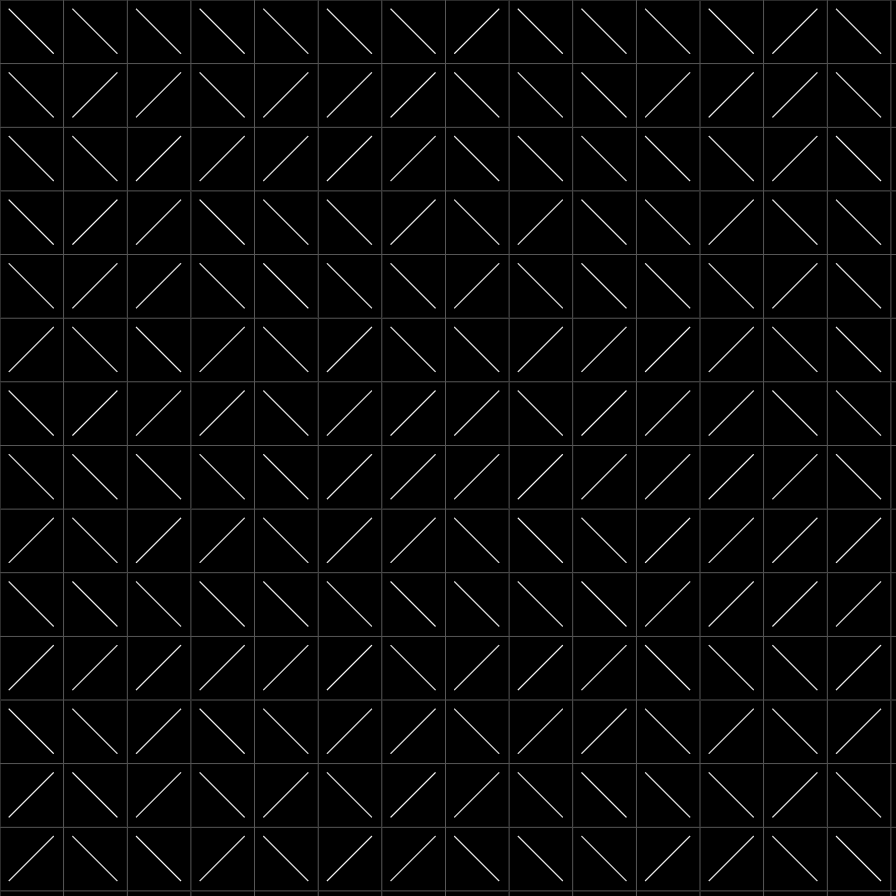
Reproduce this pattern procedurally as a WebGL 2 fragment shader.

```glsl
#version 300 es
precision highp float;

uniform vec2 u_resolution;
out vec4 fragColor;

const float CELLS_ACROSS = 14.08;      // 14 whole cells plus a thin remainder
const float GRID_WIDTH = 0.0009;       // widths as shares of the canvas height
const float STROKE_WIDTH = 0.00124;
const float STROKE_START = 0.144;      // stroke extent within a cell
const float STROKE_END = 0.838;
const float FALLING_SHARE = 0.52;
const float GRID_FILTER = 1.0;         // filter widths in pixels
const float STROKE_FILTER = 1.15;
const vec3 BACKGROUND = vec3(0.0);
const vec3 GRID_COLOR = vec3(0.42);
const vec3 STROKE_COLOR = vec3(1.0);

float hash(vec2 cell) {
    return fract(sin(dot(cell, vec2(127.1, 311.7))) * 43758.55);
}

float segmentDistance(vec2 p, vec2 a, vec2 b) {
    vec2 ab = b - a;
    float t = clamp(dot(p - a, ab) / dot(ab, ab), 0.0, 1.0);
    return length(p - a - ab * t);
}

// Box-filtered coverage, which keeps the weight of lines thinner than a pixel
float lineCoverage(float dist, float width, float blur) {
    float upper = min(dist + 0.5 * width, 0.5 * blur);
    float lower = max(dist - 0.5 * width, -0.5 * blur);
    return clamp((upper - lower) / blur, 0.0, 1.0);
}

// Grid lines are centred on the cell borders, so the canvas cuts the first ones
float gridDistance(vec2 local) {
    vec2 toEdge = min(local, 1.0 - local);
    return min(toEdge.x, toEdge.y);
}

// Each cell tosses a coin for a falling or a rising diagonal
float diagonalDistance(vec2 local, vec2 cell, float fallingShare) {
    bool falling = hash(cell) < fallingShare;
    vec2 a = vec2(STROKE_START, falling ? STROKE_START : STROKE_END);
    vec2 b = vec2(STROKE_END, falling ? STROKE_END : STROKE_START);
    return segmentDistance(local, a, b);
}

void main() {
    // Cells are laid out from the top left corner
    vec2 fromTopLeft = vec2(gl_FragCoord.x, u_resolution.y - gl_FragCoord.y);
    vec2 p = fromTopLeft / u_resolution.y * CELLS_ACROSS;
    vec2 cell = floor(p);
    vec2 local = fract(p);
    float pixel = CELLS_ACROSS / u_resolution.y;

    float grid = lineCoverage(gridDistance(local),
                              GRID_WIDTH * CELLS_ACROSS, GRID_FILTER * pixel);
    float stroke = lineCoverage(diagonalDistance(local, cell, FALLING_SHARE),
                                STROKE_WIDTH * CELLS_ACROSS, STROKE_FILTER * pixel);

    vec3 color = mix(BACKGROUND, GRID_COLOR, grid);
    color = mix(color, STROKE_COLOR, stroke);
    fragColor = vec4(color, 1.0);
}
```
